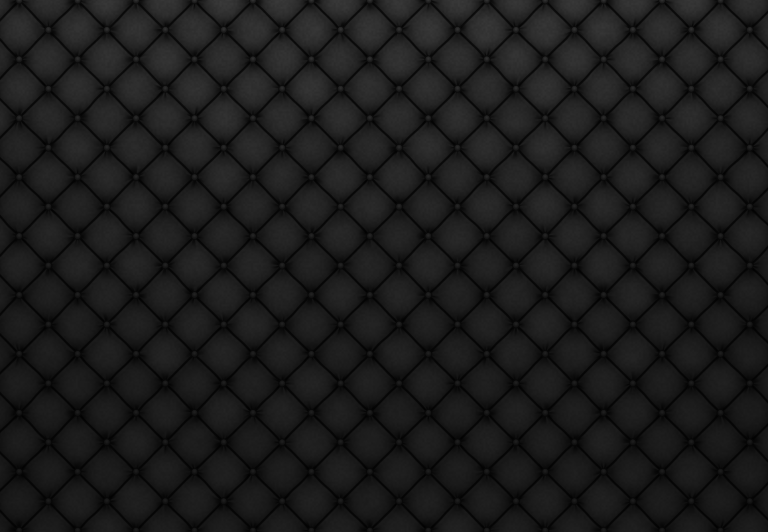
Write a WebGL 1 fragment shader that draws this texture.

```glsl
precision highp float;
uniform vec2 u_resolution;

float hash(vec2 p) {
  vec3 q = fract(vec3(p.xyx) * 0.1031);
  q += dot(q, q.yzx + 33.33);
  return fract((q.x + q.y) * q.z);
}

float noise(vec2 p) {
  vec2 i = floor(p), f = fract(p);
  f = f * f * (3.0 - 2.0 * f);
  return mix(mix(hash(i), hash(i + vec2(1.0, 0.0)), f.x),
             mix(hash(i + vec2(0.0, 1.0)), hash(i + vec2(1.0, 1.0)), f.x), f.y);
}

// Noise around a circle, split into a whole number of wedges
float wedgeNoise(float angle, float wedges, float seed) {
  float t = (angle / 6.28319 + 0.5) * wedges;
  float i = floor(t);
  return mix(hash(vec2(mod(i, wedges), seed)),
             hash(vec2(mod(i + 1.0, wedges), seed)), smoothstep(0.0, 1.0, t - i));
}

void main() {
  vec2 uv = gl_FragCoord.xy / u_resolution;
  vec2 cell = uv * vec2(13.14, 9.03) - vec2(0.828, 0.523);
  float pixel = 13.14 / u_resolution.x;

  // Diagonal axes: seams on whole numbers, buttons where they cross
  vec2 diag = vec2(cell.x + cell.y, cell.x - cell.y);
  vec2 panel = floor(diag);
  vec2 button = floor(diag + 0.5);
  vec2 toButton = diag - button;
  vec2 v = 0.5 * vec2(toButton.x + toButton.y, toButton.x - toButton.y);
  float r = length(v);

  // Padded panels, lit from the top
  float light = 0.12 + 0.09 * uv.y * uv.y;
  light *= 1.0 - 0.12 * pow(abs(uv.x * 2.0 - 1.0), 3.0);
  vec2 q = diag - panel - 0.5;
  float bulge = (1.0 - 4.0 * q.x * q.x) * (1.0 - 4.0 * q.y * q.y);
  float tone = light * mix(0.42, 1.0, pow(max(bulge, 0.0), 0.45));
  tone *= 0.95 + 0.1 * hash(panel + 70.0);

  // Leather grain and soft mottling
  tone *= 0.9 + 0.12 * noise(uv * vec2(390.0, 270.0)) + 0.08 * noise(cell * 5.0 + 40.0);

  // Seams with a faint raised edge below
  vec2 wobble = 0.025 * vec2(noise(diag * 3.0 + 50.0), noise(diag * 3.0 + 90.0)) - 0.0125;
  vec2 offset = (toButton + wobble) * 0.7071;
  float seam = min(abs(offset.x), abs(offset.y));
  float edge = min(abs(offset.x + 0.035), abs(offset.y - 0.035));
  tone *= 1.0 + 0.13 * (1.0 - smoothstep(0.0, 0.025 + pixel, edge));
  tone *= 1.0 - 0.6 * (1.0 - smoothstep(0.006, 0.012 + pixel, seam));

  // Hollows and creases fanning out from each button
  float seed = hash(button + 20.0) * 97.0;
  float angle = atan(v.y, v.x + 0.00001);
  float crease = wedgeNoise(angle, 24.0, seed);
  float reach = 0.13 + 0.13 * wedgeNoise(angle, 14.0, seed + 9.0);
  tone *= 1.0 - 0.5 * exp(-r * r * 38.0);
  tone *= 1.0 + 1.1 * (crease - 0.55) * (1.0 - smoothstep(0.06, reach, r));

  // Buttons with a dark rim
  float rim = 1.0 - smoothstep(0.065 - pixel * 0.5, 0.075 + pixel * 0.5, r);
  float face = 1.0 - smoothstep(0.05 - pixel * 0.5, 0.05 + pixel * 0.5, r);
  tone = mix(tone, light * 0.25, rim * 0.85);
  float dome = 1.0 - smoothstep(0.0, 0.06, length(v - vec2(0.0, 0.012)));
  tone = mix(tone, light * (0.5 + 0.45 * dome), face);

  gl_FragColor = vec4(vec3(tone), 1.0);
}
```
